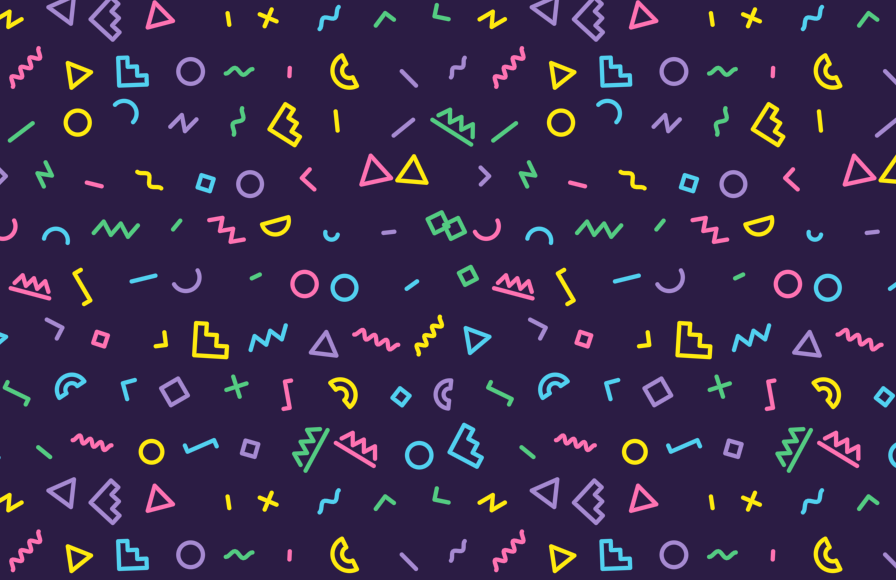
A Shadertoy shader for this pattern:

```glsl
// Confetti of outlined geometric doodles in five bright colours on dark violet.
// Each cell of a repeating, row-shifted grid draws a card from a shuffled deck of
// shapes, then turns, shifts and scales it; all shapes are stroked distances.

#define CELLS_HIGH 10.8   // grid rows over the canvas height
#define TILE 9            // cells per side before the pattern repeats
#define STROKE 0.040      // half line width, in cells
#define SOFTNESS 0.8      // edge blur, in pixels
#define BACKGROUND vec3(0.169, 0.110, 0.268)
#define PINK vec3(1.00, 0.45, 0.70)
#define YELLOW vec3(1.00, 0.92, 0.06)
#define CYAN vec3(0.32, 0.82, 0.94)
#define PURPLE vec3(0.65, 0.54, 0.82)
#define GREEN vec3(0.33, 0.80, 0.51)

const float PI = 3.14159;

vec3 hash3(vec2 p) {
    vec3 q = fract(p.xyx * vec3(0.1031, 0.1030, 0.0973));
    q += dot(q, q.yxz + 33.33);
    return fract((q.xxy + q.yzz) * q.zyx);
}

float segment(vec2 p, vec2 a, vec2 b) {
    vec2 ab = b - a;
    return length(p - a - ab * clamp(dot(p - a, ab) / dot(ab, ab), 0.0, 1.0));
}

// Outline of a regular polygon, folded onto one side
float polygon(vec2 p, float sides, float apothem) {
    float sector = 2.0 * PI / sides;
    float a = mod(atan(p.y, p.x) + 0.5 * sector, sector) - 0.5 * sector;
    vec2 q = length(p) * vec2(cos(a), sin(a));
    float halfSide = apothem * tan(0.5 * sector);
    return length(q - vec2(apothem, clamp(q.y, -halfSide, halfSide)));
}

float halfRing(vec2 p, float r) {
    return p.y > 0.0 ? abs(length(p) - r) : length(vec2(abs(p.x) - r, p.y));
}

// Oscillating line: detail 1 gives a zigzag, higher values a smooth wave
float ribbon(vec2 p, float halfLength, float height, int swings, int detail) {
    int count = swings * detail;
    float d = 1e3;
    vec2 last = vec2(-halfLength, -height);
    for (int i = 1; i <= count; i++) {
        float t = float(i) / float(count);
        vec2 next = vec2(mix(-halfLength, halfLength, t), -height * cos(PI * float(swings) * t));
        d = min(d, segment(p, last, next));
        last = next;
    }
    return d;
}

float staircase(vec2 p) {
    const float edge = 0.285, rise = 0.19;
    float d = min(segment(p, vec2(-edge), vec2(-edge, edge)), segment(p, vec2(-edge), vec2(edge, -edge)));
    for (int i = 0; i < 3; i++) {
        vec2 q = p - vec2(-edge, edge) - float(i) * vec2(rise, -rise);
        d = min(d, min(segment(q, vec2(0), vec2(rise, 0)), segment(q, vec2(rise, 0), vec2(rise, -rise))));
    }
    return d;
}

float bracket(vec2 p, float side) {
    float d = segment(p, vec2(-0.28, 0), vec2(0.28, 0));
    d = min(d, segment(p, vec2(-0.28, 0), vec2(-0.28, 0.13)));
    return min(d, segment(p, vec2(0.28, 0), vec2(0.28, 0.13 * side)));
}

// Card thresholds set how often each shape occurs among the 81 cells
float doodle(vec2 p, int card, float vary) {
    vec2 m = vec2(abs(p.x), p.y);
    bool small = vary < 0.4;
    if (card < 9) return small ? ribbon(p, 0.25, 0.06, 3, 6) : ribbon(p, 0.41, 0.07, 7, 6);
    if (card < 15) return small ? ribbon(p, 0.22, 0.14, 3, 1) : ribbon(p, 0.38, 0.11, 5, 1);
    if (card < 19) return min(segment(p, vec2(-0.42, -0.16), vec2(0.42, -0.16)),
                              ribbon(p - vec2(0, 0.07), 0.37, 0.10, 6, 1));
    if (card < 24) return staircase(p);
    if (card < 28) return min(min(halfRing(p, 0.30), halfRing(p, 0.13)),
                              segment(m, vec2(0.13, 0), vec2(0.30, 0)));
    if (card < 32) return bracket(p, small ? 1.0 : -1.0);
    if (card < 39) return polygon(p, 3.0, 0.155);
    if (card < 46) return abs(length(p) - 0.225);
    if (card < 52) return polygon(p, 4.0, small ? 0.12 : 0.21);
    if (card < 53) return min(polygon(p - 0.11, 4.0, 0.14), polygon(p + 0.11, 4.0, 0.14));
    if (card < 58) return halfRing(p, small ? 0.13 : 0.25);
    if (card < 59) return min(halfRing(p, 0.24), segment(p, vec2(-0.24, 0), vec2(0.24, 0)));
    if (card < 66) return min(segment(p, vec2(-0.1), vec2(0.1 + 0.25 * vary, -0.1)),
                              segment(p, vec2(-0.1), vec2(-0.1, 0.12)));
    if (card < 68) return min(segment(p, vec2(-0.19, 0), vec2(0.19, 0)),
                              segment(p, vec2(0, -0.19), vec2(0, 0.19)));
    return segment(p, vec2(-0.08 - 0.22 * vary, 0), vec2(0.08 + 0.22 * vary, 0));
}

void mainImage(out vec4 fragColor, in vec2 fragCoord) {
    vec3 palette[5] = vec3[5](PINK, YELLOW, CYAN, PURPLE, GREEN);
    vec2 p = fragCoord / iResolution.y * CELLS_HIGH;
    float blur = SOFTNESS * CELLS_HIGH / iResolution.y;
    vec3 color = BACKGROUND;

    for (int j = -1; j <= 1; j++) for (int i = -1; i <= 1; i++) {
        // Cell in a shifted row, wrapped to the repeating tile
        float row = floor(p.y) + float(j);
        float shift = fract(0.618 * mod(row, float(TILE)));
        vec2 cell = vec2(floor(p.x - shift) + float(i), row);
        vec2 id = mod(cell, float(TILE));
        vec3 place = hash3(id + 3.0), look = hash3(id + 47.0);

        // Quadratic shuffle: every card is dealt once per tile
        int n = int(id.x) + TILE * int(id.y);
        int card = n * (15 * n + 22) % (TILE * TILE);

        // Long shapes stay near the cell centre and tilt only a little
        float jitter = card < 32 ? 0.12 : 0.38;
        float angle = card < 24 ? 2.2 * (place.z - 0.5) : 2.0 * PI * place.z;
        vec2 q = p - cell - vec2(shift, 0) - 0.5 - jitter * (place.xy - 0.5);
        if (length(q) > 0.65) continue;
        float c = cos(angle), s = sin(angle);
        float size = mix(0.86, 1.06, look.x);
        float d = doodle(mat2(c, -s, s, c) * q / size, card, look.y) * size;

        int ink = (int(id.x) + 2 * int(id.y) + int(look.z * 1.4)) % 5;
        color = mix(color, palette[ink], 1.0 - smoothstep(STROKE - blur, STROKE + blur, d));
    }
    fragColor = vec4(color, 1.0);
}
```
